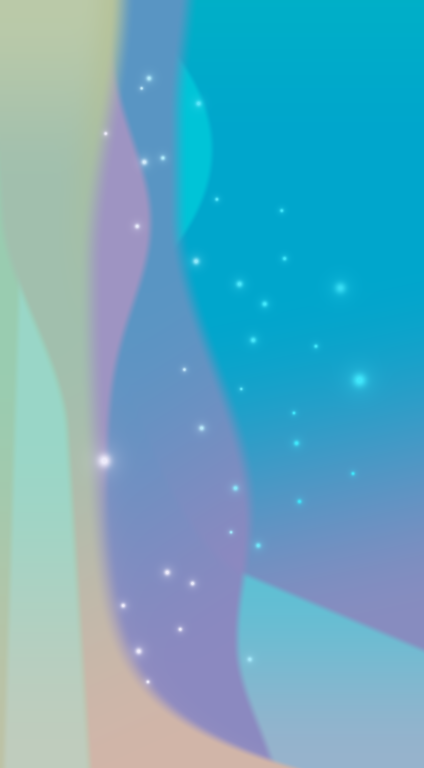
Give the GLSL for this background, as a WebGL 1 fragment shader.

```glsl
precision highp float;
// Soft overlapping ribbons in teal, blue, mauve and sage, dusted with sparkles.
uniform vec2 u_resolution;

const vec3 CYAN = vec3(0.0, 0.65, 0.80);
const vec3 AQUA = vec3(0.0, 0.78, 0.85);
const vec3 BLUE = vec3(0.35, 0.585, 0.765);
const vec3 MAUVE = vec3(0.57, 0.53, 0.75);
const vec3 LILAC = vec3(0.62, 0.58, 0.76);
const vec3 SAGE = vec3(0.63, 0.75, 0.68);
const vec3 SAND = vec3(0.82, 0.71, 0.66);
const vec3 MINT = vec3(0.60, 0.84, 0.78);

float hash(float n) {
  return fract(sin(n * 127.1 + 3.7) * 43758.547);
}

float bell(float x, float center, float width) {
  float t = (x - center) / width;
  return exp(-t * t);
}

// Coverage of the positive side of an edge
float cover(float d, float softness) {
  return smoothstep(-softness, softness, d);
}

// Falls from one to zero between a and b
float fall(float a, float b, float x) {
  return 1.0 - smoothstep(a, b, x);
}

// Curved borders, giving x for a height y
float sageEdge(float y) {
  return 0.215 + 0.075 * smoothstep(0.65, 1.02, y)
       + 0.02 * fall(0.2, 0.6, y) + 0.46 * exp(-y / 0.075);
}

float ribbonEdge(float y) {
  return 0.42 + 0.03 * smoothstep(0.85, 1.05, y)
       + 0.17 * fall(0.33, 0.72, y) - 0.03 * fall(0.17, 0.33, y)
       + 0.10 * fall(-0.05, 0.16, y);
}

float mintEdge(float y) {
  return 0.21 - 0.12 * y - 0.12 * smoothstep(0.44, 0.72, y);
}

// Height of the lower wave for a given x
float waveHeight(float x) {
  float rise = max(0.57 - x, 0.0);
  return 0.254 - 0.235 * (x - 0.57) + 2.5 * rise * rise;
}

vec3 waterColor(vec2 p, float wave) {
  vec3 color = mix(CYAN, vec3(0.0, 0.69, 0.78), smoothstep(0.8, 1.05, p.y));
  float dusk = fall(0.15, 0.62, p.y - 0.12 * (p.x - 0.65));
  color = mix(color, vec3(0.53, 0.55, 0.75), dusk);
  vec3 shallows = mix(vec3(0.59, 0.70, 0.80), vec3(0.37, 0.75, 0.83),
                      smoothstep(0.0, 0.26, p.y));
  color = mix(color, shallows, cover(wave - p.y, 0.006));
  float lens = 0.5 - 5.5 * (p.y - 0.805) * (p.y - 0.805);
  return mix(color, AQUA, 0.9 * cover(lens - p.x, 0.009));
}

vec3 ribbonColor(vec2 p, float wave, float leftEdge) {
  float dusk = fall(0.1, 0.65, p.y - 0.35 * (p.x - 0.4));
  vec3 color = mix(BLUE, MAUVE, dusk);
  color = mix(color, BLUE, 0.12 * cover(wave - p.y, 0.012));
  float lilacEdge = 0.25 + 0.105 * bell(p.y, 0.71, 0.15);
  color = mix(color, LILAC, cover(lilacEdge - p.x, 0.012)
                            * smoothstep(0.28, 0.42, p.y));
  float rim = exp(-max(p.x - leftEdge, 0.0) / 0.03);
  return mix(color, LILAC, 0.6 * rim * fall(0.4, 0.75, p.y));
}

vec3 bankColor(vec2 p, float leftEdge) {
  vec3 color = mix(SAND, SAGE, smoothstep(-0.05, 0.6, p.y + 0.25 * (0.2 - p.x)));
  color = mix(color, vec3(0.73, 0.79, 0.66), smoothstep(0.75, 1.0, p.y));
  float rim = bell(p.x, leftEdge - 0.02, 0.045);
  color = mix(color, vec3(0.70, 0.74, 0.56), 0.5 * rim * smoothstep(0.5, 1.0, p.y));
  // Green margin and the pale leaf standing in front of it
  float inner = cover(mintEdge(p.y) - p.x, 0.012);
  vec3 margin = mix(vec3(0.74, 0.76, 0.65), vec3(0.60, 0.80, 0.69),
                    smoothstep(0.0, 0.55, p.y));
  color = mix(color, margin, inner);
  vec3 leaf = mix(vec3(0.75, 0.80, 0.74), MINT, smoothstep(0.0, 0.45, p.y));
  return mix(color, leaf, inner * cover(p.x - 0.01 - 0.057 * p.y, 0.01));
}

// Bright core with a faint halo, in units of the canvas height
float sparkle(vec2 p, vec2 center, float radius, float aspect) {
  float d = length((p - center) * vec2(aspect, 1.0));
  return 0.9 * bell(d, 0.0, radius) + 0.2 * bell(d, 0.0, radius * 2.6);
}

void main() {
  vec2 p = gl_FragCoord.xy / u_resolution;
  float aspect = u_resolution.x / u_resolution.y;
  float wave = waveHeight(p.x);
  float leftEdge = sageEdge(p.y);

  // Layers from back to front
  vec3 color = waterColor(p, wave);
  float ribbonSoftness = mix(0.012, 0.024, smoothstep(0.2, 0.45, p.y));
  color = mix(color, ribbonColor(p, wave, leftEdge),
              cover(ribbonEdge(p.y) - p.x, ribbonSoftness));
  color = mix(color, bankColor(p, leftEdge), cover(leftEdge - p.x, 0.03));

  // Sparkles drift along a bowed diagonal band, with three larger lights
  float light = 0.0;
  for (int i = 0; i < 32; i++) {
    float n = float(i);
    float y = mix(0.09, 0.92, (n + hash(n)) / 32.0);
    float x = 0.43 + 0.23 * bell(y, 0.44, 0.2) + 0.42 * (hash(n + 50.0) - 0.5);
    float radius = mix(0.002, 0.0042, hash(n + 90.0));
    light += sparkle(p, vec2(x, y), radius, aspect);
  }
  light += sparkle(p, vec2(0.848, 0.505), 0.0085, aspect);
  light += sparkle(p, vec2(0.246, 0.400), 0.0085, aspect);
  light += 0.8 * sparkle(p, vec2(0.803, 0.625), 0.007, aspect);
  vec3 glow = mix(vec3(0.93, 0.92, 0.98), vec3(0.25, 0.90, 0.98),
                  smoothstep(0.35, 0.65, p.x + 0.3 * (p.y - 0.5)));
  color = mix(color, glow, min(light, 1.0));
  gl_FragColor = vec4(color, 1.0);
}
```
